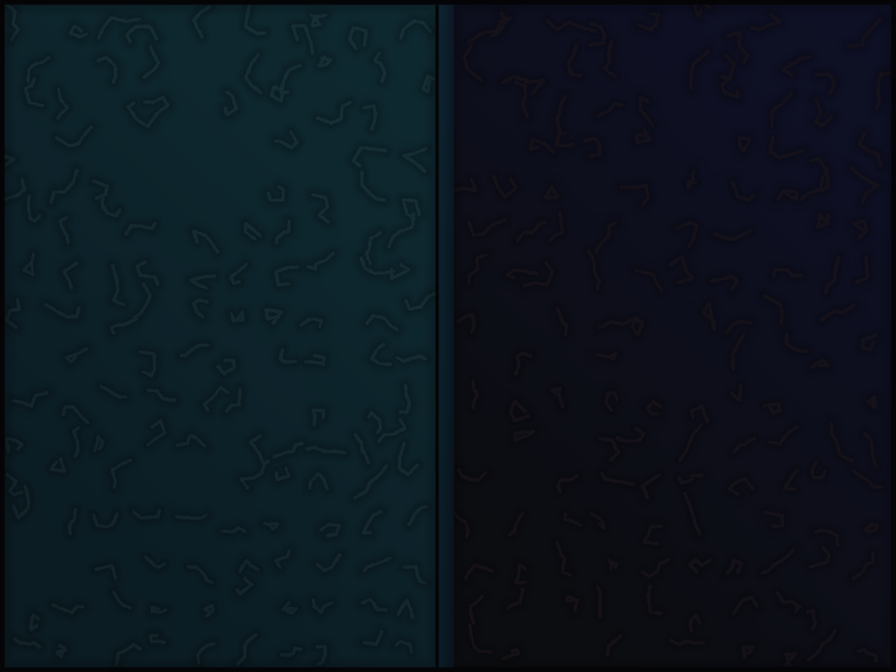
Give the GLSL for this pattern, as a WebGL 2 fragment shader.

```glsl
#version 300 es
precision highp float;

uniform vec2 u_resolution;
out vec4 outColor;

#define LEFT_PANEL vec4(0.007, 0.007, 0.648, 0.993)
#define RIGHT_PANEL vec4(0.676, 0.007, 1.326, 0.993)
#define GRID vec2(10.0, 16.0)
#define STROKE_RADIUS 0.0024
#define SHADOW_REACH 0.010
#define SHADOW_DEPTH 0.24
#define ROUGHNESS 0.0016
#define DENSITY 0.90
#define CLEARING vec4(0.285, 0.765, 0.125, 0.085)

float hash(vec2 p) {
    vec3 q = fract(vec3(p.xyx) * 0.1031);
    q += dot(q, q.yzx + 33.33);
    return fract((q.x + q.y) * q.z);
}

float noise(vec2 p) {
    vec2 i = floor(p), f = fract(p);
    f = f * f * (3.0 - 2.0 * f);
    return mix(mix(hash(i), hash(i + vec2(1, 0)), f.x),
               mix(hash(i + vec2(0, 1)), hash(i + vec2(1, 1)), f.x), f.y);
}

float segmentDistance(vec2 p, vec2 a, vec2 b) {
    vec2 ap = p - a, ab = b - a;
    return length(ap - ab * clamp(dot(ap, ab) / dot(ab, ab), 0.0, 1.0));
}

// Bent stroke of four segments wandering around its centre
float squiggle(vec2 p, vec2 seed, float size) {
    float angle = 6.2832 * hash(seed + 3.7);
    float curl = (hash(seed + 8.1) - 0.5) * 2.2;
    vec2 a = -1.5 * size * vec2(cos(angle), sin(angle));
    float d = 1.0;
    for (int i = 0; i < 4; i++) {
        float k = float(i);
        float stride = size * mix(0.55, 1.35, hash(seed + 5.3 * k + 1.9));
        vec2 b = a + stride * vec2(cos(angle), sin(angle));
        d = min(d, segmentDistance(p, a, b));
        a = b;
        angle += curl + (hash(seed + 7.9 * k + 4.3) - 0.5) * 3.0;
    }
    return d;
}

// Nearest stroke among the neighbouring cells of one panel
float strokeField(vec2 p, vec4 panel, float salt) {
    vec2 pitch = (panel.zw - panel.xy) / GRID;
    vec2 home = floor((p - panel.xy) / pitch);
    float d = 1.0;
    for (int y = -1; y <= 1; y++) {
        for (int x = -1; x <= 1; x++) {
            vec2 cell = home + vec2(x, y);
            if (any(lessThan(cell, vec2(0))) || any(greaterThanEqual(cell, GRID))) continue;
            vec2 seed = cell + salt;
            vec2 jitter = 0.36 * (vec2(hash(seed + 11.3), hash(seed + 23.9)) - 0.5);
            vec2 center = panel.xy + (cell + 0.5 + jitter) * pitch;
            bool cleared = length((center - CLEARING.xy) / CLEARING.zw) < 1.0;
            if (cleared || hash(seed + 31.7) > DENSITY) continue;
            float size = mix(0.0125, 0.0175, center.y) * mix(0.8, 1.15, hash(seed + 17.1));
            d = min(d, squiggle(p - center, seed, size));
        }
    }
    return d;
}

float boxMask(vec2 p, vec4 box, float soft) {
    vec2 d = max(box.xy - p, p - box.zw);
    return 1.0 - smoothstep(-soft, soft, max(d.x, d.y));
}

void main() {
    vec2 p = gl_FragCoord.xy / u_resolution.y;
    float pixel = 1.0 / u_resolution.y;
    bool onRight = p.x > 0.66;
    vec4 panel = LEFT_PANEL;
    if (onRight) panel = RIGHT_PANEL;
    vec2 uv = clamp((p - panel.xy) / (panel.zw - panel.xy), 0.0, 1.0);

    // Panel gradients, brightest toward the upper right
    float light = smoothstep(0.0, 1.0, 0.38 * uv.x + 0.62 * uv.y);
    vec3 teal = mix(vec3(0.043, 0.108, 0.135), vec3(0.056, 0.158, 0.190), light);
    vec3 navy = mix(vec3(0.046, 0.050, 0.062), vec3(0.055, 0.062, 0.145), light);
    vec3 surface = onRight ? navy : teal;
    vec3 ink = onRight ? vec3(0.094, 0.074, 0.102) : teal + vec3(0.036, 0.040, 0.036);

    // Rough strokes with a soft dark halo
    float d = strokeField(p, panel, onRight ? 57.0 : 13.0);
    d += ROUGHNESS * (noise(p * 260.0) - 0.5);
    float halo = exp(-pow(max(d, 0.0) / SHADOW_REACH, 2.0));
    surface *= 1.0 - SHADOW_DEPTH * halo;
    float stroke = 1.0 - smoothstep(-pixel, pixel, d - STROKE_RADIUS);
    surface = mix(surface, ink, 0.8 * stroke);

    // Shading along the panel rims
    vec2 inset = min(p - panel.xy, panel.zw - p);
    surface *= mix(0.82, 1.0, smoothstep(0.0, 0.02, min(inset.x, inset.y)));

    // Spine strip between the panels, fading toward the right
    float across = smoothstep(0.654, 0.678, p.x);
    vec3 spine = mix(vec3(0.045, 0.125, 0.170), vec3(0.036, 0.085, 0.125), across);
    spine *= mix(0.85, 1.1, p.y);

    vec3 color = vec3(0.018, 0.020, 0.026);
    color = mix(color, spine, boxMask(p, vec4(0.653, 0.007, 0.676, 0.993), pixel));
    color = mix(color, surface, boxMask(p, panel, pixel));
    outColor = vec4(color, 1.0);
}
```
